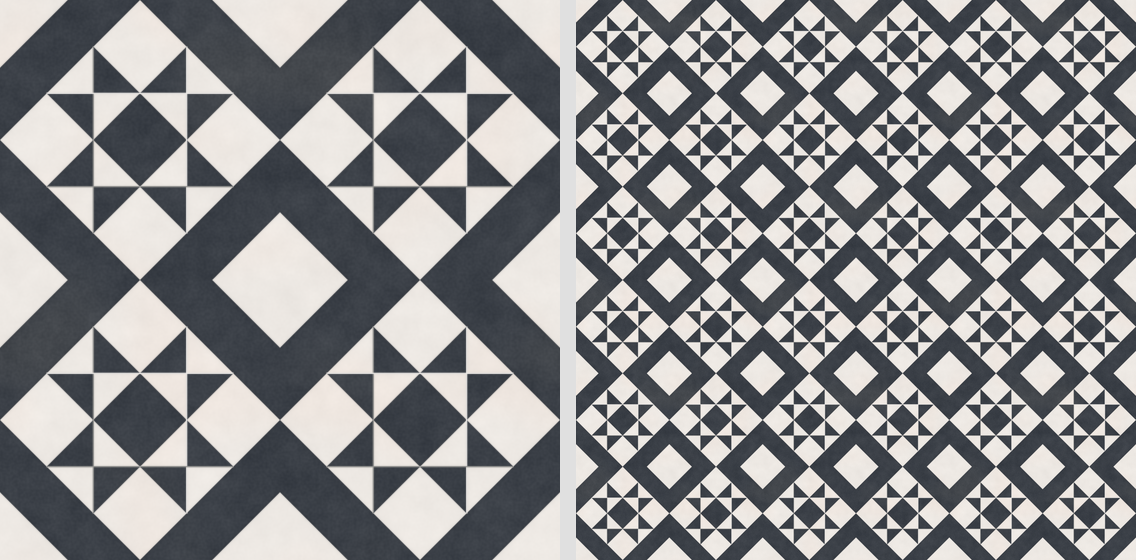
Left: one tile. Right: repeated 3 by 3.
Write a Shadertoy shader that draws this pattern.

```glsl
// Two by two worn cement tiles: eight-pointed stars in diamonds, framed by dark diagonal bands.

vec2 gradient(ivec2 cell, int period, int seed) {
    uvec2 c = uvec2((cell % period + period) % period);
    uint h = c.x * 1597334677u ^ c.y * 3812015801u ^ uint(seed) * 2654435769u;
    h = (h ^ (h >> 15)) * 2246822519u;
    h = (h ^ (h >> 13)) * 3266489917u;
    float angle = float((h ^ (h >> 16)) & 65535u) * 6.2831853 / 65536.0;
    return vec2(cos(angle), sin(angle));
}

// Gradient noise that wraps after one canvas
float noise(vec2 uv, int period, int seed) {
    vec2 p = uv * float(period), f = fract(p);
    ivec2 i = ivec2(floor(p));
    vec2 u = f * f * f * (f * (f * 6.0 - 15.0) + 10.0);
    float a = dot(gradient(i, period, seed), f);
    float b = dot(gradient(i + ivec2(1, 0), period, seed), f - vec2(1, 0));
    float c = dot(gradient(i + ivec2(0, 1), period, seed), f - vec2(0, 1));
    float d = dot(gradient(i + ivec2(1, 1), period, seed), f - vec2(1, 1));
    return mix(mix(a, b, u.x), mix(c, d, u.x), u.y);
}

float fbm(vec2 uv, int period, int seed) {
    float sum = 0.0, amplitude = 1.0;
    for (int octave = 0; octave < 5; octave++) {
        sum += amplitude * noise(uv, period, seed + octave);
        amplitude *= 0.62;
        period *= 2;
    }
    return sum;
}

// Signed distance to the dark inlay, negative inside; one tile spans -0.5 to 0.5
float inlayDistance(vec2 p) {
    const float unit = 1.0 / 6.0;
    vec2 q = abs(p);
    float a = max(q.x, q.y), b = min(q.x, q.y);
    float core = (a + b - unit) * 0.7071;
    float points = max(max(unit - a, b - unit), (a - b - unit) * 0.7071);
    float band = max(0.5 - a - b, a + b - 0.758) * 0.7071;
    return min(min(core, points), band);
}

// Coverage of the joints along x = +-1/6, reaching to the star tips
float joint(vec2 p, float blur) {
    vec2 q = abs(p);
    float d = max(abs(q.x - 1.0 / 6.0) - 0.0025, q.y - 0.333);
    return 1.0 - smoothstep(-blur, blur, d);
}

void mainImage(out vec4 fragColor, in vec2 fragCoord) {
    vec2 uv = fragCoord / iResolution.xy;
    vec2 p = fract(uv * 2.0) - 0.5;
    float blur = max(1.6 / min(iResolution.x, iResolution.y), 0.0022);

    // Surface wear
    float clouds = fbm(uv, 7, 3);
    float mottle = fbm(uv, 24, 17);
    float grain = noise(uv, 190, 31);
    float patches = noise(uv, 4, 43);

    float fade = 0.42 + 0.3 * clouds + 0.3 * mottle + 0.28 * grain;
    vec3 dark = mix(vec3(0.195, 0.215, 0.245), vec3(0.275, 0.293, 0.32), fade);
    dark += vec3(0.045, 0.04, 0.03) * smoothstep(0.1, 0.6, patches);

    vec3 light = vec3(0.93, 0.912, 0.892) + 0.012 * clouds + 0.012 * mottle + 0.006 * grain;
    light += vec3(0.006, -0.008, -0.014) * smoothstep(-0.1, 0.45, noise(uv, 5, 57));

    // Inlay with a faint shaded rim
    float d = inlayDistance(p);
    vec3 color = mix(dark, light, smoothstep(-blur, blur, d));
    color *= 1.0 - 0.06 * exp(-abs(d) * 220.0);

    // Joints: pale on the upper and right sides, grey on the others
    vec3 pale = vec3(0.93, 0.92, 0.91), grey = vec3(0.56, 0.56, 0.55);
    color = mix(color, p.x > 0.0 ? pale : grey, 0.85 * joint(p, blur));
    color = mix(color, p.y > 0.0 ? pale : grey, 0.85 * joint(p.yx, blur));

    fragColor = vec4(color, 1.0);
}
```
